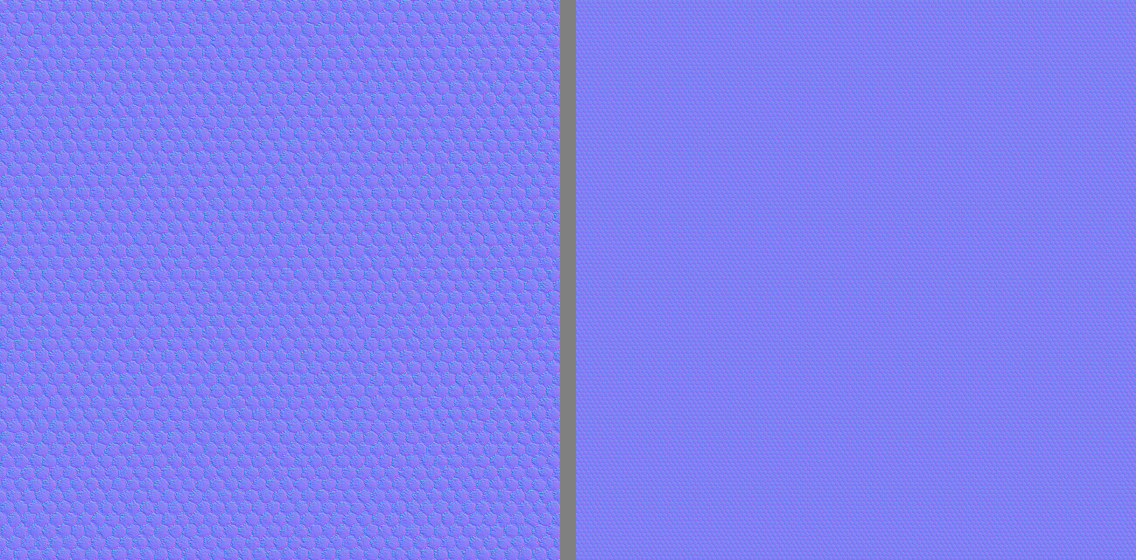
Left, the tile; right, the same tile 3 across and 3 down.
A Shadertoy shader for this texture map:

```glsl
// Tangent-space normal map of a rough cloth of small staggered round bumps.

const vec2 CELLS = vec2(40.0, 48.0);         // bumps across and rows down (rows even)
const float ROW_HEIGHT = CELLS.x / CELLS.y;  // row pitch in bump widths
const float JITTER = 0.045;                  // wander of the bump centres
const float DOME_CURVE = 0.15;               // roundness of each bump
const float GROOVE_DEPTH = 0.015;
const float GROOVE_WIDTH = 0.30;
const float CELL_TILT = 0.02;                // random lean of each bump
const float EDGE_WARP = 0.16;                // raggedness of the outlines
const float GRAIN_COARSE = 0.008;
const float GRAIN_FINE = 0.020;
const vec2 RELIEF = vec2(1.1, 0.68);         // strength of the slopes across and up
const float FLATNESS = 0.94;                 // shortening of the normal by unseen fibres
const float STEP_SIZE = 0.001;               // slope sampling distance, canvas units
const int SAMPLES = 2;                       // antialiasing grid per side

// Two random values in 0..1 for a lattice point
vec2 hash2(vec2 cell, uint seed) {
    uvec2 q = uvec2(ivec2(cell)) + seed * uvec2(7919u, 3571u);
    q = q * 1664525u + 12345u;
    q.x += q.y * 1664525u;
    q.y += q.x * 1664525u;
    q ^= q >> 16;
    q.x += q.y * 1664525u;
    q.y += q.x * 1664525u;
    q ^= q >> 16;
    return vec2(q & 65535u) / 65535.0;
}

float cornerSlope(vec2 corner, vec2 offset, vec2 period, uint seed) {
    float angle = 6.28318 * hash2(mod(corner, period), seed).x;
    return dot(vec2(cos(angle), sin(angle)), offset);
}

// Gradient noise that wraps after a whole number of lattice cells
float gradientNoise(vec2 uv, vec2 period, uint seed) {
    vec2 p = uv * period;
    vec2 i = floor(p);
    vec2 f = p - i;
    vec2 w = f * f * f * (f * (f * 6.0 - 15.0) + 10.0);
    vec2 e = vec2(1.0, 0.0);
    float low = mix(cornerSlope(i, f, period, seed),
                    cornerSlope(i + e, f - e, period, seed), w.x);
    float high = mix(cornerSlope(i + e.yx, f - e.yx, period, seed),
                     cornerSlope(i + e.xx, f - e.xx, period, seed), w.x);
    return mix(low, high, w.y);
}

// Surface height in bump widths
float clothHeight(vec2 uv) {
    float coarse = gradientNoise(uv, CELLS * 3.0, 1u);
    float fine = gradientNoise(uv, CELLS * 7.0, 2u);
    vec2 p = uv * CELLS + EDGE_WARP * vec2(coarse + fine, coarse - fine);

    // Nearest and second nearest bump centres on the staggered lattice
    float nearest = 9.0;
    float second = 9.0;
    vec2 toBump = vec2(0.0);
    vec2 bumpId = vec2(0.0);
    for (int j = -1; j <= 1; j++) {
        float row = floor(p.y) + float(j);
        float shift = 0.5 * mod(row, 2.0);
        for (int i = -1; i <= 1; i++) {
            float column = floor(p.x - shift) + float(i);
            vec2 id = mod(vec2(column, row), CELLS);
            vec2 centre = vec2(column + shift, row) + 0.5;
            centre += JITTER * (hash2(id, 3u) * 2.0 - 1.0);
            vec2 offset = (p - centre) * vec2(1.0, ROW_HEIGHT);
            float d = length(offset);
            if (d < nearest) {
                second = nearest;
                nearest = d;
                toBump = offset;
                bumpId = id;
            } else {
                second = min(second, d);
            }
        }
    }

    // Rounded, leaning bumps divided by shallow grooves
    float body = smoothstep(0.0, GROOVE_WIDTH, second - nearest);
    vec2 lean = CELL_TILT * (hash2(bumpId, 4u) * 2.0 - 1.0);
    float height = -DOME_CURVE * nearest * nearest;
    height += body * (GROOVE_DEPTH + dot(lean, toBump));
    return height + GRAIN_COARSE * coarse + GRAIN_FINE * fine;
}

vec3 clothNormal(vec2 uv) {
    vec2 e = vec2(STEP_SIZE, 0.0);
    float here = clothHeight(uv);
    vec2 slope = vec2(clothHeight(uv + e.xy), clothHeight(uv + e.yx)) - here;
    return normalize(vec3(-slope * RELIEF / (STEP_SIZE * CELLS.x), 1.0));
}

void mainImage(out vec4 fragColor, in vec2 fragCoord) {
    vec3 normal = vec3(0.0);
    for (int j = 0; j < SAMPLES; j++) {
        for (int i = 0; i < SAMPLES; i++) {
            vec2 subpixel = (vec2(i, j) + 0.5) / float(SAMPLES) - 0.5;
            normal += clothNormal((fragCoord + subpixel) / iResolution.xy);
        }
    }
    normal *= vec3(1.0, 1.0, FLATNESS) / float(SAMPLES * SAMPLES);
    fragColor = vec4(normal * 0.5 + 0.5, 1.0);
}
```
